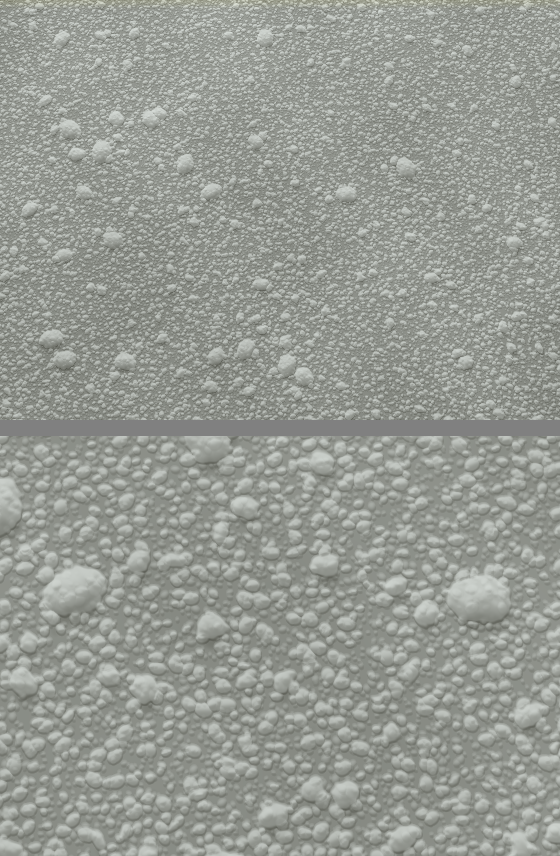
Top, the full canvas; bottom, a detail of the centre.
Write a WebGL 2 fragment shader that draws this texture.

```glsl
#version 300 es
precision highp float;

uniform vec2 u_resolution;
out vec4 fragColor;

#define GRAIN_SCALE 85.0
#define DUST_SCALE 150.0
#define CRUMB_SCALE 42.0
#define CLUMP_SCALE 19.0
#define CRUMB_SHARE 0.24
#define CLUMP_SHARE 0.13
#define RELIEF 0.35
#define CREVICE 0.32
#define BASE_TONE 0.66
#define DARK_POWDER vec3(0.44, 0.45, 0.42)
#define LIGHT_POWDER vec3(0.78, 0.80, 0.78)
#define LIGHT_DIR vec2(-0.22, 0.975)

vec4 hash4(vec2 cell) {
    vec4 h = fract(cell.xyxy * vec4(0.1031, 0.1030, 0.0973, 0.1099));
    h += dot(h, h.wzxy + 33.33);
    return fract((h.xxyz + h.yzzw) * h.zywx);
}

// Layered sines, roughly -1 to 1
float waves(vec2 p) {
    return 0.5 * sin(p.x + 1.7 * sin(0.7 * p.y))
         + 0.3 * sin(1.9 * p.y - 0.8 * p.x + 2.0)
         + 0.2 * sin(3.1 * p.x + 2.3 * p.y + 4.0);
}

// Height of randomly sized elliptic domes, one per occupied cell
float domes(vec2 p, float scale, float share, float smallest, float largest) {
    vec2 q = p * scale;
    vec2 home = floor(q);
    float top = 0.0;
    for (int j = -1; j <= 1; j++) {
        for (int i = -1; i <= 1; i++) {
            vec2 cell = home + vec2(i, j);
            vec4 rnd = hash4(cell + scale * 3.0 + 200.0);
            vec2 place = cell / scale;
            float crowding = 1.25 - 0.6 * place.y + 0.5 * waves(place * 9.0);
            float occupied = share < 0.8 ? share * crowding : share;
            if (rnd.z > occupied) continue;
            float radius = mix(smallest, largest, rnd.w * rnd.w);
            float angle = 6.283 * fract(rnd.w * 17.0 + rnd.x);
            vec2 axis = vec2(cos(angle), sin(angle));
            vec2 offset = q - cell - rnd.xy;
            offset += 0.28 * axis * dot(offset, axis);
            float d2 = dot(offset, offset) / (radius * radius);
            top = max(top, radius * (1.0 - d2));
        }
    }
    return top / scale;
}

// Crumbs and clumps with uneven outlines
float rocks(vec2 p) {
    vec2 bent = p + 0.0022 * vec2(waves(p.yx * 190.0), waves(p * 170.0 + 3.0));
    float crumbs = domes(bent, CRUMB_SCALE, CRUMB_SHARE, 0.2, 0.62);
    float clumps = domes(bent, CLUMP_SCALE, CLUMP_SHARE, 0.2, 0.62);
    return max(crumbs, 0.9 * clumps);
}

float rockCover(float rock) {
    return smoothstep(0.0, 0.005, rock);
}

// x: total height, y: rock height, z: loose grain height
vec3 surface(vec2 p) {
    float rock = rocks(p);
    float grains = domes(p, GRAIN_SCALE, 0.88, 0.35, 0.72);
    float dust = domes(p + 0.37, DUST_SCALE, 0.95, 0.35, 0.7);
    float loose = grains + 0.55 * dust;
    return vec3(rock + loose * (1.0 - 0.6 * rockCover(rock)), rock, loose);
}

void main() {
    vec2 p = gl_FragCoord.xy / u_resolution.y;
    float aspect = u_resolution.x / u_resolution.y;

    // Grains shrink slightly toward the far edge
    vec2 ground = vec2((p.x - 0.5 * aspect) * (0.9 + 0.25 * p.y) + 0.8,
                       p.y * (0.9 + 0.2 * p.y));

    // Slope toward the light
    float stride = 0.0013;
    vec3 here = surface(ground);
    float rise = surface(ground - stride * LIGHT_DIR).x
               - surface(ground + stride * LIGHT_DIR).x;
    float slope = rise / (2.0 * stride);
    float lit = slope * inversesqrt(1.0 + slope * slope);

    // Dark gaps and shadows under clumps
    float cover = rockCover(here.y);
    float gap = 1.0 - smoothstep(0.0, 0.36, here.z * GRAIN_SCALE);
    float blocker = rocks(ground + 0.012 * LIGHT_DIR) - here.y;
    float shadow = smoothstep(0.002, 0.016, blocker);

    // Broad light and uneven settling
    float broad = 0.16 * (p.y - 0.5) + 0.07 * waves(p * 4.5 + 1.0)
                + 0.04 * waves(p * 17.0);
    float side = abs(p.x / aspect - 0.5);
    broad -= 0.25 * side * side;

    float tone = BASE_TONE + broad + RELIEF * lit + 0.10 * cover
               - CREVICE * gap * (1.0 - 0.8 * cover) - 0.22 * shadow;
    vec3 color = mix(DARK_POWDER, LIGHT_POWDER, clamp(tone, -0.3, 1.2));

    // Faint warm strip at the far rim
    color += vec3(0.02, 0.015, -0.025) * smoothstep(0.975, 1.0, p.y);
    fragColor = vec4(color, 1.0);
}
```
